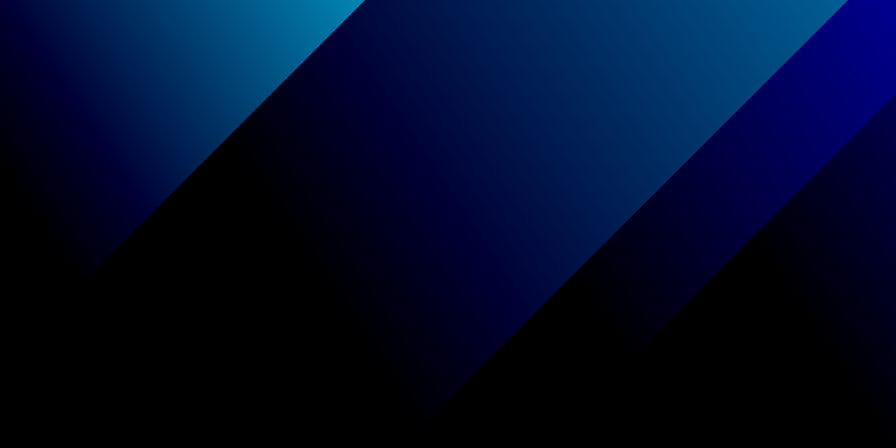
Reproduce this background procedurally as a Shadertoy shader.

```glsl
// Overlapping diagonal sheets fading from black through navy to bright blue.

#define RAMP_DIR vec2(0.832, 0.555)
#define NAVY vec3(0.0, 0.0, 0.205)
#define CYAN_BLUE vec3(0.0, 0.53, 0.71)
#define STEEL_BLUE vec3(0.0, 0.37, 0.58)
#define ROYAL_BLUE vec3(0.0, 0.0, 0.56)
#define DEEP_BLUE vec3(0.0, 0.0, 0.30)
#define NAVY_STOP 0.245

// Black at the start, a middle colour at its stop, the tip colour at the end.
vec3 ramp(float t, float start, float end, vec3 middle, vec3 tip) {
    float s = clamp((t - start) / (end - start), 0.0, 1.0);
    vec3 low = middle * min(s / NAVY_STOP, 1.0);
    return mix(low, tip, max(s - NAVY_STOP, 0.0) / (1.0 - NAVY_STOP));
}

// Coverage of the area to the upper left of a 45 degree edge.
float sheetMask(vec2 p, float edge) {
    float distanceToEdge = (p.x - p.y - edge) * 0.70711;
    return clamp(0.5 - distanceToEdge * iResolution.y, 0.0, 1.0);
}

void mainImage(out vec4 fragColor, in vec2 fragCoord) {
    vec2 p = fragCoord / iResolution.y;
    float t = dot(p, RAMP_DIR);

    // Sheets from the rearmost at the right to the front one at the left
    vec3 color = ramp(t, 1.65, 2.10, DEEP_BLUE * NAVY_STOP, DEEP_BLUE);
    vec3 royal = ramp(t, 1.27, 2.215, ROYAL_BLUE * NAVY_STOP, ROYAL_BLUE);
    vec3 steel = ramp(t, 0.80, 2.126, NAVY, STEEL_BLUE);
    vec3 cyan = ramp(t, 0.345, 1.231, NAVY, CYAN_BLUE);

    color = mix(color, royal, sheetMask(p, 1.21));
    color = mix(color, steel, sheetMask(p, 0.893));
    color = mix(color, cyan, sheetMask(p, -0.185));

    fragColor = vec4(color, 1.0);
}
```
